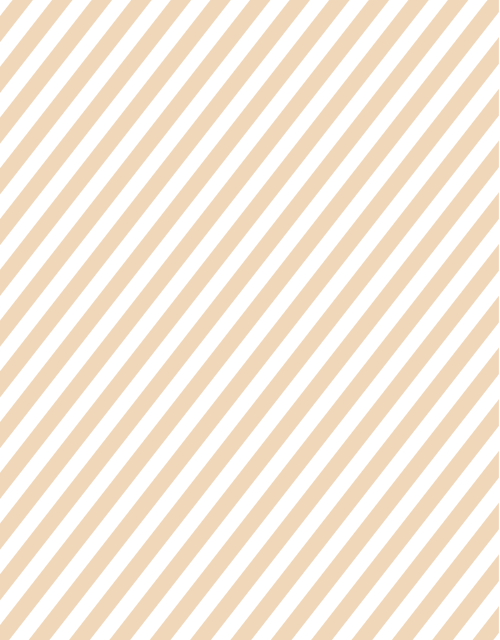
Reproduce this pattern procedurally as a WebGL 1 fragment shader.

```glsl
precision highp float;
// Slanted beige candy stripes on white, spaced slightly wider past the diagonal.

uniform vec2 u_resolution;

const vec3 WHITE = vec3(1.0);
const vec3 BEIGE = vec3(0.945, 0.843, 0.73);

const float SLANT = 0.78;          // sideways shift per unit of height
const float FIRST_STRIPE = 0.025;  // where the first stripe starts on the top edge
const float BEND = 0.975;          // where the spacing changes
const float NEAR_PERIOD = 0.07917; // spacing before the bend
const float FAR_PERIOD = 0.0807;   // spacing after the bend
const float STRIPE_SHARE = 0.516;  // beige part of each period
const float RIGHT_MARGIN = 0.0022; // thin white strip on the right side

// Distance along the top edge, following the slant, with y measured downwards.
float slantedCoord(vec2 p, float slant) {
  return p.x + slant * p.y;
}

// Stripe count at d, with one period before the bend and another after it.
float stripePhase(float d, float start, float bend, float nearPeriod, float farPeriod) {
  return (min(d, bend) - start) / nearPeriod + max(d - bend, 0.0) / farPeriod;
}

// Signed distance to the nearest stripe edge in periods, positive inside.
float stripeDistance(float phase, float share) {
  float fromCentre = abs(fract(phase - 0.5 * share + 0.5) - 0.5);
  return 0.5 * share - fromCentre;
}

// Coverage of an edge one pixel wide.
float coverage(float dist, float pixel) {
  return clamp(dist / pixel + 0.5, 0.0, 1.0);
}

void main() {
  // Canvas width is one unit, with the origin at the upper left.
  float pixel = 1.0 / u_resolution.x;
  vec2 p = vec2(gl_FragCoord.x, u_resolution.y - gl_FragCoord.y) * pixel;

  // Stripes
  float d = slantedCoord(p, SLANT);
  float phase = stripePhase(d, FIRST_STRIPE, BEND, NEAR_PERIOD, FAR_PERIOD);
  float period = d < BEND ? NEAR_PERIOD : FAR_PERIOD;
  float edge = stripeDistance(phase, STRIPE_SHARE) * period / length(vec2(1.0, SLANT));
  float beige = coverage(edge, pixel);

  // White margin
  beige *= coverage(1.0 - RIGHT_MARGIN - p.x, pixel);

  gl_FragColor = vec4(mix(WHITE, BEIGE, beige), 1.0);
}
```
